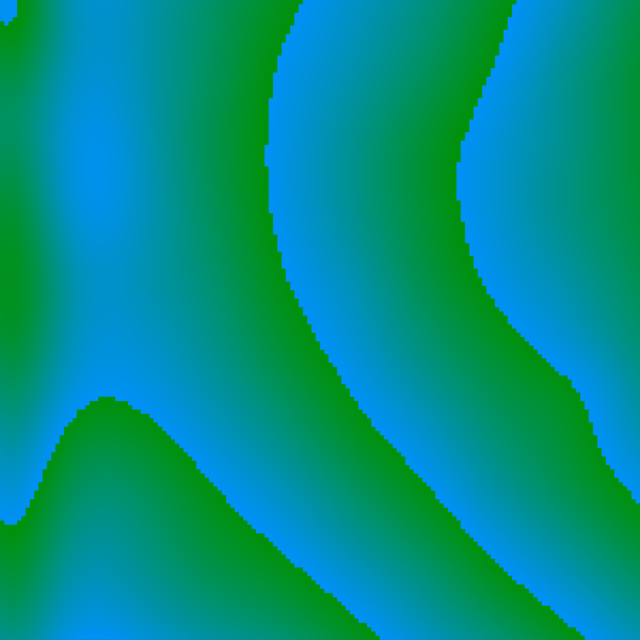
This background is drawn by a three.js fragment shader. Its source:

```glsl
// Wrapped height map: broad bands that fade from blue to green, then jump back.
// A parabolic slope plus soft hills and hollows gives the height; its fraction
// sets the blue channel. Sampling on a coarse grid gives the band edges stairs.

#define CELLS 150.0
#define CELL_BLUR 0.3
#define SLOPE 3.2
#define BEND 0.78
#define WOBBLE 0.06
#define WOBBLE_SCALE 9.0
#define GREEN_LEVEL 0.57
#define BLUE_LOW 0.03
#define BLUE_HIGH 0.98

varying vec2 vUv;

float hash(vec2 p) {
  return fract(sin(dot(p, vec2(127.1, 311.7))) * 43758.5453);
}

float valueNoise(vec2 p) {
  vec2 i = floor(p);
  vec2 f = fract(p);
  f = f * f * (3.0 - 2.0 * f);
  float lower = mix(hash(i), hash(i + vec2(1.0, 0.0)), f.x);
  float upper = mix(hash(i + vec2(0.0, 1.0)), hash(i + vec2(1.0, 1.0)), f.x);
  return mix(lower, upper, f.y);
}

// Round soft hill of height 1
float hill(vec2 p, vec2 centre, float radius) {
  vec2 d = (p - centre) / radius;
  return exp(-dot(d, d));
}

float terrain(vec2 p) {
  // Main slope, falling to the right along a curved crest
  float bend = p.y - 0.8;
  float h = SLOPE * (0.42 + BEND * bend * bend - p.x);

  // Valley along the left side
  h -= 1.2 * exp(-p.x * p.x / 0.01);

  // Hills
  h += 0.19 * hill(p, vec2(0.14, 0.75), 0.13);
  h += 0.20 * hill(p, vec2(0.00, 0.81), 0.10);
  h += 0.20 * hill(p, vec2(0.70, 1.00), 0.25);
  h += 0.12 * hill(p, vec2(0.90, 0.39), 0.09);

  // Hollows
  h -= 0.19 * hill(p, vec2(0.14, 0.40), 0.13);
  h -= 0.20 * hill(p, vec2(0.00, 0.53), 0.13);
  h -= 0.34 * hill(p, vec2(0.20, 0.00), 0.20);
  h -= 0.24 * hill(p, vec2(0.00, 1.00), 0.09);
  h -= 0.15 * hill(p, vec2(0.69, 0.72), 0.20);

  // Slight irregularity of the band edges
  return h + WOBBLE * (valueNoise(p * WOBBLE_SCALE) - 0.5);
}

float cellBlue(vec2 cell) {
  return mix(BLUE_LOW, BLUE_HIGH, fract(terrain((cell + 0.5) / CELLS)));
}

void main() {
  // Blend neighbouring cells only in a thin strip along their borders
  vec2 grid = vUv * CELLS - 0.5;
  vec2 cell = floor(grid);
  vec2 blend = clamp((fract(grid) - 0.5) / CELL_BLUR + 0.5, 0.0, 1.0);

  float lower = mix(cellBlue(cell), cellBlue(cell + vec2(1.0, 0.0)), blend.x);
  float upper = mix(cellBlue(cell + vec2(0.0, 1.0)), cellBlue(cell + vec2(1.0, 1.0)), blend.x);

  gl_FragColor = vec4(0.0, GREEN_LEVEL, mix(lower, upper, blend.y), 1.0);
}
```
